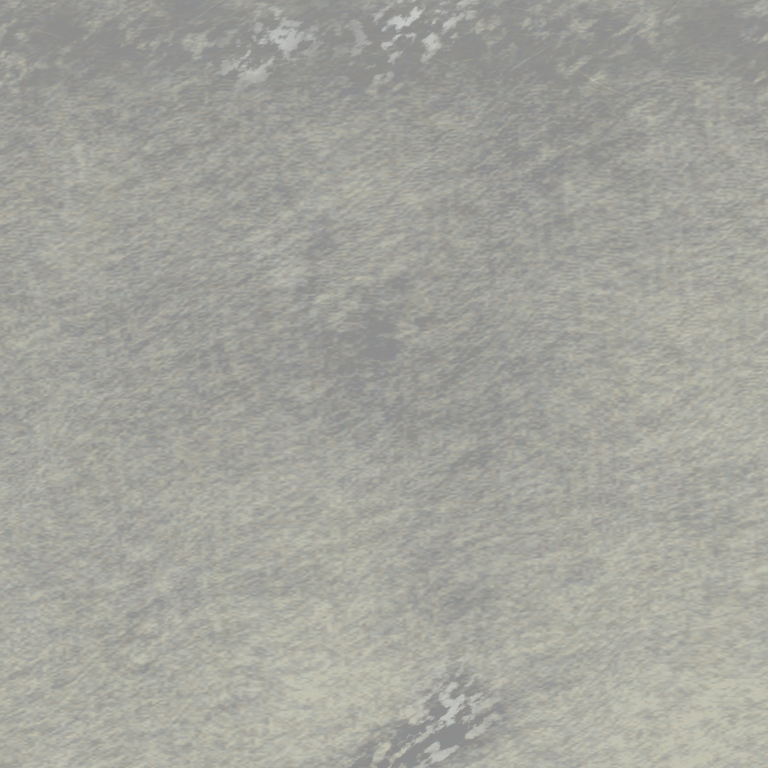
This texture is drawn by a Shadertoy shader. Its source:

```glsl
// Weathered, matted fibre surface in pale grey-green: fine stretched noise grain
// over soft clouds, a dark band along the top, worn patches, thin pale threads
// and bright broken flakes near the upper and lower edges.
#define GRAIN_TILT 0.25
#define GRAIN_GAIN 1.45
#define CLOUD_GAIN 0.70
#define THREAD_GAIN 0.34
#define THREAD_WIDTH 0.0011
#define TINT_GAIN 0.034
#define SHADOW vec3(0.552, 0.553, 0.549)
#define LIGHT vec3(0.722, 0.722, 0.670)
#define FLAKE vec3(0.775, 0.785, 0.780)

float hash(vec2 p) {
    return fract(sin(dot(p, vec2(127.1, 311.7))) * 43758.5453);
}

float noise(vec2 p) {
    vec2 i = floor(p), f = fract(p);
    f = f * f * (3.0 - 2.0 * f);
    return mix(mix(hash(i), hash(i + vec2(1, 0)), f.x),
               mix(hash(i + vec2(0, 1)), hash(i + vec2(1, 1)), f.x), f.y);
}

mat2 rotation(float a) {
    return mat2(cos(a), -sin(a), sin(a), cos(a));
}

float fbm(vec2 p) {
    float sum = 0.0, gain = 0.5;
    for (int i = 0; i < 5; i++) {
        sum += gain * noise(p);
        p = rotation(0.6) * p * 2.03 + 17.3;
        gain *= 0.5;
    }
    return sum / 0.97;
}

// Soft tilted ellipse: 1 in the middle, falling off to 0
float patchMask(vec2 p, vec2 centre, vec2 radius, float tilt) {
    vec2 d = rotation(tilt) * (p - centre) / radius;
    return exp(-dot(d, d));
}

// Grain along the tilt, from broad tufts to fine hairs, centred on zero
float fibreGrain(vec2 p) {
    vec2 bend = vec2(noise(p * 7.0), noise(p * 7.0 + 40.0)) - 0.5;
    vec2 q = rotation(GRAIN_TILT) * p + 0.018 * bend;
    float tufts = noise(q * vec2(20.0, 60.0));
    float strands = noise(q * vec2(46.0, 140.0) + 9.0);
    float hairs = noise(rotation(0.2) * q * vec2(95.0, 260.0) + 23.0);
    float dust = noise(rotation(-0.2) * q * vec2(210.0, 390.0) + 51.0);
    return 0.13 * tufts + 0.19 * strands + 0.32 * hairs + 0.36 * dust - 0.5;
}

// One slightly bowed thread per cell, gathered from the neighbouring cells
float threads(vec2 p, float cells, float seed) {
    vec2 g = p * cells, home = floor(g);
    float width = THREAD_WIDTH * cells, sum = 0.0;
    for (int y = -1; y <= 1; y++)
    for (int x = -1; x <= 1; x++) {
        vec2 cell = home + vec2(x, y), key = cell + seed;
        vec2 centre = cell + vec2(hash(key), hash(key + 3.7));
        float angle = GRAIN_TILT + 1.5 * (hash(key + 7.1) - 0.5);
        vec2 d = rotation(angle) * (g - centre);
        d.y += 0.35 * (hash(key + 5.3) - 0.5) * d.x * d.x;
        float reach = 0.25 + 0.5 * hash(key + 9.9);
        float line = 1.0 - smoothstep(0.3 * width, 1.6 * width, abs(d.y));
        sum += line * (1.0 - smoothstep(0.4 * reach, reach, abs(d.x))) * hash(key + 1.9);
    }
    return min(sum, 1.0);
}

void mainImage(out vec4 fragColor, in vec2 fragCoord) {
    vec2 p = fragCoord / iResolution.xy;
    float rough = fbm(p * vec2(12.0, 20.0) + 3.0);
    vec2 slanted = rotation(0.65) * p;
    float crags = fbm(slanted * vec2(30.0, 64.0) + 60.0);
    float chips = fbm(slanted * vec2(60.0, 110.0) + 90.0);
    float grain = fibreGrain(p);

    // Broad light: brighter below, dimmer above, with drifting clouds
    float tone = mix(0.74, 0.40, smoothstep(-0.05, 0.95, p.y));
    tone += CLOUD_GAIN * (fbm(p * vec2(3.2, 4.0) + 12.0) - 0.5);
    tone += 0.25 * (rough - 0.5);
    tone += 0.20 * patchMask(p, vec2(0.40, 0.10), vec2(0.14, 0.10), 0.2);
    tone += 0.12 * patchMask(p, vec2(0.95, 0.15), vec2(0.16, 0.25), 0.0);
    tone -= 0.18 * patchMask(p, vec2(0.62, 0.27), vec2(0.10, 0.10), 0.4);
    tone -= 0.15 * patchMask(p, vec2(0.60, 0.86), vec2(0.35, 0.10), 0.0);

    // Worn diagonal patch in the middle and streaks running down from it
    float worn = patchMask(p, vec2(0.46, 0.59), vec2(0.17, 0.07), -0.75);
    worn += 0.6 * patchMask(p, vec2(0.60, 0.24), vec2(0.08, 0.14), 0.3);
    worn += 0.5 * patchMask(p, vec2(0.19, 0.17), vec2(0.07, 0.15), -0.3);
    worn += 0.5 * patchMask(p, vec2(0.74, 0.78), vec2(0.16, 0.07), 0.3);
    tone += worn * (1.7 * (crags - 0.5) - 0.15);

    // Fibres and loose threads
    float band = smoothstep(0.85, 0.93, p.y + 0.16 * (rough - 0.5));
    band *= 1.0 - 0.5 * smoothstep(0.97, 1.0, p.y + 0.06 * (rough - 0.5));
    tone += GRAIN_GAIN * grain;
    float strands = threads(p, 13.0, 2.0) + 0.8 * threads(p, 29.0, 31.0);
    tone += THREAD_GAIN * strands * (0.4 + 0.6 * band);

    // Dark top band broken by dull streaks, and a dark hollow at the bottom
    float streaks = smoothstep(0.40, 0.72, chips) * smoothstep(0.38, 0.64, rough);
    float gloom = 0.30 * tone - 0.08 + (0.55 + grain) * streaks + 0.15 * strands;
    tone = mix(tone, gloom, band);
    float hollow = patchMask(p, vec2(0.53, 0.02), vec2(0.12, 0.045), 0.55);
    hollow += 0.5 * patchMask(p, vec2(0.60, 0.08), vec2(0.04, 0.05), 0.5);
    tone -= 1.2 * hollow * smoothstep(0.66, 0.40, chips);

    // Pale flakes gathered in a few clusters
    float cluster = patchMask(p, vec2(0.35, 0.94), vec2(0.07, 0.035), 0.5);
    cluster += 1.2 * patchMask(p, vec2(0.54, 0.97), vec2(0.08, 0.045), 0.6);
    cluster += 0.8 * patchMask(p, vec2(0.59, 0.07), vec2(0.04, 0.08), -0.3);
    cluster += 0.25 * patchMask(p, vec2(0.38, 0.65), vec2(0.07, 0.04), -0.6);
    float flakes = cluster * smoothstep(0.46, 0.70, chips + 0.25 * grain);

    // Colour with a soft floor, and faint warm and olive flecks
    tone = 0.5 * (tone + sqrt(tone * tone + 0.012));
    vec3 colour = mix(SHADOW, LIGHT, min(tone, 1.2));
    float warm = noise(p * vec2(170.0, 240.0) + 80.0) - 0.5;
    float olive = fbm(p * 24.0 + 33.0) - 0.5;
    colour += TINT_GAIN * (warm * vec3(0.7, 0.0, -0.6) + olive * vec3(0.1, 0.1, -0.5));
    colour = mix(colour, FLAKE, min(0.9 * flakes, 1.0));
    fragColor = vec4(colour, 1.0);
}
```
